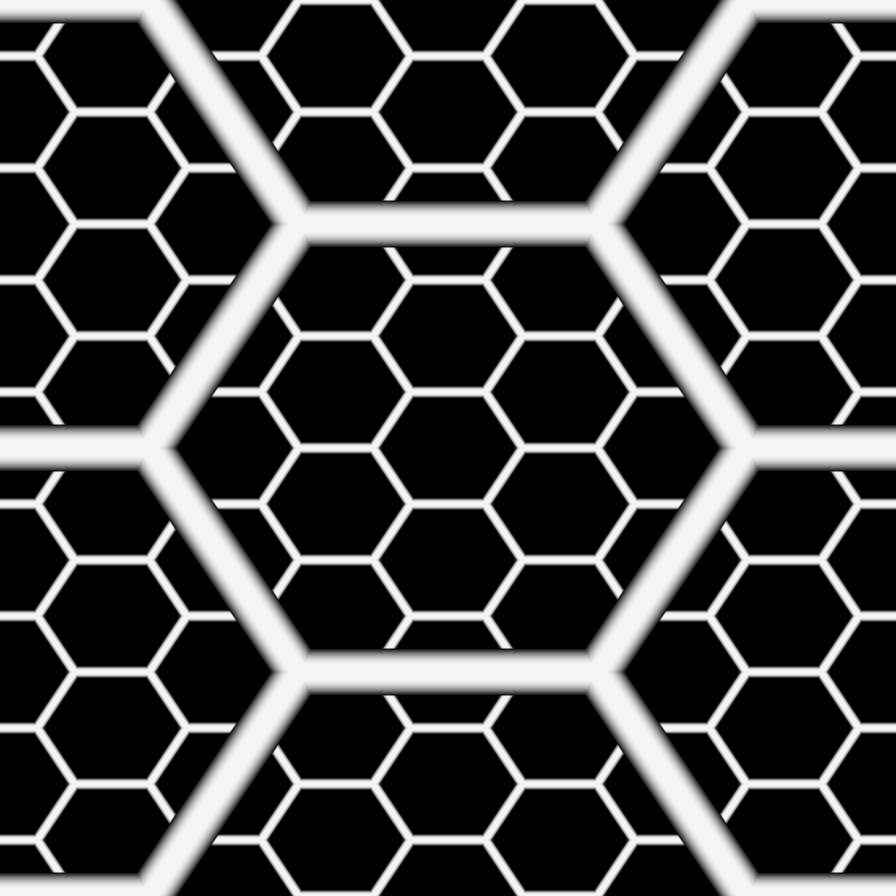
Write a WebGL 1 fragment shader that draws this pattern.

```glsl
precision highp float;

uniform vec2 u_resolution;

#define FINE_SCALE 4.0     // small cells per large cell, each way
#define CORE_WIDTH 0.0075  // half width of the flat bright core
#define LINE_WIDTH 0.0262  // half width out to black
#define LINE_LEVEL 0.96

const vec2 PERIOD = vec2(1.0, 0.5);

// Distance from a cell's inside to its border, negative outside
float cellDistance(vec2 p) {
  vec2 q = abs(mod(p + 0.5 * PERIOD, PERIOD) - 0.5 * PERIOD);
  vec2 slantNormal = normalize(vec2(3.0, 2.0));
  float slant = dot(vec2(1.0 / 3.0, 0.0) - q, slantNormal);
  return min(0.5 * PERIOD.y - q.y, slant);
}

// Distance to the nearest line of the honeycomb: two interleaved grids
float honeycombDistance(vec2 p) {
  return abs(max(cellDistance(p), cellDistance(p + 0.5 * PERIOD)));
}

// Bright core with a rounded falloff to black
float lineProfile(float d, float pixel) {
  float outer = max(LINE_WIDTH, CORE_WIDTH + 1.5 * pixel);
  float t = clamp((d - CORE_WIDTH) / (outer - CORE_WIDTH), 0.0, 1.0);
  return LINE_LEVEL * (1.0 - t * t);
}

void main() {
  vec2 p = gl_FragCoord.xy / u_resolution - 0.5;
  float pixel = 1.0 / min(u_resolution.x, u_resolution.y);

  float largeDistance = honeycombDistance(p);
  float large = lineProfile(largeDistance, pixel);
  float fine = lineProfile(honeycombDistance(p * FINE_SCALE), pixel * FINE_SCALE);

  // The large lines, dark rims included, cover the fine mesh
  float cover = 1.0 - smoothstep(LINE_WIDTH - pixel, LINE_WIDTH + pixel, largeDistance);
  gl_FragColor = vec4(vec3(mix(fine, large, cover)), 1.0);
}
```
